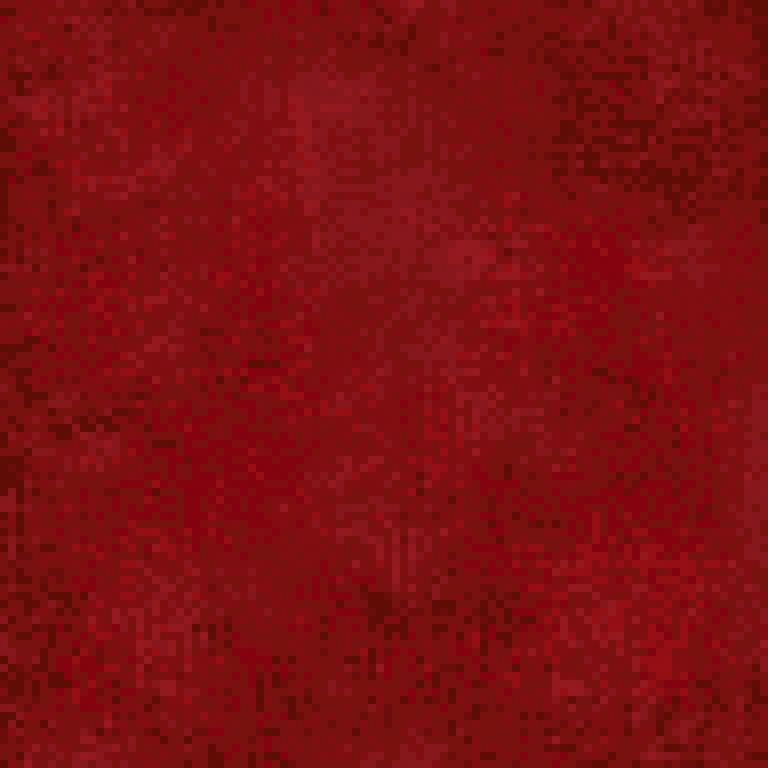
This texture is drawn by a three.js fragment shader. Its source:

```glsl
varying vec2 vUv;

const float CELLS = 96.0;       // mosaic cells across the canvas
const float EDGE_BLUR = 0.09;   // half width of a cell border, in cells

const vec3 DEEP_MAROON = vec3(0.37, 0.05, 0.02);
const vec3 MAROON      = vec3(0.42, 0.05, 0.04);
const vec3 OXBLOOD     = vec3(0.47, 0.07, 0.06);
const vec3 RED         = vec3(0.505, 0.055, 0.065);
const vec3 CRIMSON     = vec3(0.515, 0.01, 0.06);
const vec3 ROSE        = vec3(0.53, 0.09, 0.11);
const vec3 SCARLET     = vec3(0.585, 0.06, 0.08);
const vec3 PALE_ROSE   = vec3(0.58, 0.10, 0.12);

float hash(vec2 p) {
  return fract(sin(dot(p, vec2(127.1, 311.7))) * 43758.5453);
}

float valueNoise(vec2 p) {
  vec2 i = floor(p);
  vec2 f = fract(p);
  vec2 w = f * f * (3.0 - 2.0 * f);
  float low = mix(hash(i), hash(i + vec2(1.0, 0.0)), w.x);
  float high = mix(hash(i + vec2(0.0, 1.0)), hash(i + 1.0), w.x);
  return mix(low, high, w.y);
}

// One random value per run of cells along a line, centred on zero
float streak(float line, float along, float runLength, float seed) {
  float shift = hash(vec2(line, seed));
  return hash(vec2(line + seed, floor(along / runLength + shift))) - 0.5;
}

// Vertical and horizontal threads, the direction changing by region
float weave(vec2 cell, vec2 uv) {
  float across = smoothstep(0.42, 0.68, valueNoise(uv * 7.0 + 31.0));
  float vertical = streak(cell.x, cell.y, 6.0, 17.0)
                 + 0.3 * (mod(cell.x, 2.0) - 0.5);
  float horizontal = streak(cell.y, cell.x, 4.0, 53.0)
                   + 0.2 * (mod(cell.y, 2.0) - 0.5);
  return mix(vertical, horizontal, across);
}

// Brightness of a cell, roughly normal with a spread of 0.9
float cellTone(vec2 cell, vec2 uv) {
  float broad = valueNoise(uv * 5.0 + 4.0) - 0.5;
  float patches = valueNoise(uv * 15.0 + 71.0) - 0.5;
  float grain = hash(cell + 9.0) - 0.5;
  float roughness = mix(0.45, 1.55, valueNoise(uv * 6.0 + 113.0));
  float rim = smoothstep(0.46, 0.5, abs(uv.x - 0.5));
  return 1.9 * broad + 1.3 * patches
       + roughness * (1.9 * grain + 1.2 * weave(cell, uv))
       - 0.45 * (uv.x - 0.5) - 0.5 * rim;
}

vec3 cellColour(vec2 cell) {
  vec2 uv = (cell + 0.5) / CELLS;
  float tone = cellTone(cell, uv);
  float tint = 0.65 * valueNoise(uv * 9.0 + 47.0) + 0.35 * hash(cell + 201.0);

  vec3 middle = mix(RED, CRIMSON, step(tint, 0.35));
  middle = mix(middle, ROSE, step(0.64, tint));
  vec3 bright = mix(SCARLET, PALE_ROSE, step(0.52, tint));

  vec3 colour = mix(DEEP_MAROON, MAROON, step(-1.42, tone));
  colour = mix(colour, OXBLOOD, step(-1.18, tone));
  colour = mix(colour, middle, step(-0.08, tone));
  colour = mix(colour, bright, step(1.25, tone));

  // Slight shade difference between neighbours of the same colour
  return colour * (0.985 + 0.03 * hash(cell + 307.0));
}

void main() {
  // Blend the four nearest cells over a narrow border
  vec2 p = vUv * CELLS - 0.5;
  vec2 cell = floor(p);
  vec2 w = smoothstep(0.5 - EDGE_BLUR, 0.5 + EDGE_BLUR, fract(p));
  vec3 lower = mix(cellColour(cell), cellColour(cell + vec2(1.0, 0.0)), w.x);
  vec3 upper = mix(cellColour(cell + vec2(0.0, 1.0)), cellColour(cell + 1.0), w.x);
  gl_FragColor = vec4(mix(lower, upper, w.y), 1.0);
}
```
